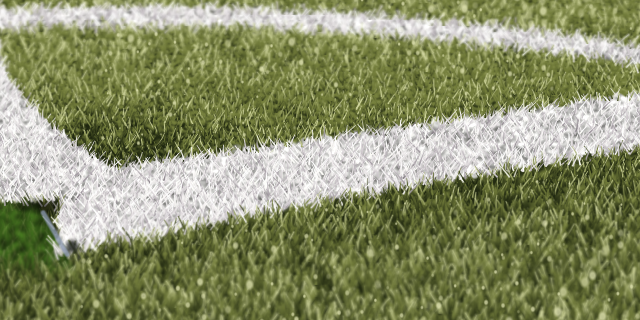
Reproduce this texture procedurally as a Shadertoy shader.

```glsl
// Sunlit artificial turf with white painted lines, seen low with shallow focus.
vec2 hash2(vec2 p) {
    vec3 q = fract(p.xyx * vec3(0.1031, 0.1030, 0.0973));
    q += dot(q, q.yzx + 33.33);
    return fract((q.xx + q.yz) * q.zy);
}

float gradientDot(vec2 cell, vec2 offset) {
    return dot(hash2(cell + 71.0) * 2.0 - 1.0, offset);
}

float gradientNoise(vec2 p) {
    vec2 i = floor(p), f = fract(p), e = vec2(1, 0);
    vec2 u = f * f * f * (f * (f * 6.0 - 15.0) + 10.0);
    return mix(mix(gradientDot(i, f), gradientDot(i + e, f - e), u.x),
               mix(gradientDot(i + e.yx, f - e.yx), gradientDot(i + 1.0, f - 1.0), u.x), u.y);
}

// Positive inside the painted lines
float paintField(vec2 p) {
    float arc = 0.031 - abs(p.y - 0.948 + 0.05 * (p.x - 0.45) * (p.x - 0.45));
    float sideEdge = 0.34 * pow(max(0.86 - p.y, 0.0) / 0.37, 1.7) - 0.008;
    float side = min(sideEdge - p.x, p.y - 0.375);
    float lower = p.y - 0.165 - 0.22 * p.x + 0.017 * p.x * p.x;
    float front = min(min(0.43 + 0.14 * p.x - p.y, lower), p.x - 0.18);
    return max(arc, max(side, front));
}

float focusBlur(vec2 p) {
    float away = abs(p.y - 0.47 - 0.06 * p.x);
    return 0.0008 + 0.4 / iResolution.y + 0.009 * smoothstep(0.08, 0.45, away);
}

vec3 grassColor(float light) {
    vec3 c = mix(vec3(0.12, 0.15, 0.06), vec3(0.45, 0.49, 0.23), smoothstep(-0.05, 0.55, light));
    return mix(c, vec3(0.82, 0.84, 0.62), smoothstep(0.5, 1.15, light));
}

// Broad light across the field, with shade beside the near line
float grassLight(vec2 p) {
    float light = mix(0.33, 0.54, smoothstep(0.42, 0.8, p.y));
    light -= 0.16 * smoothstep(0.17, 0.0, length((p - vec2(0.38, 0.53)) * vec2(0.5, 1.0)));
    light -= 0.12 * smoothstep(0.5, 0.0, length(p));
    return light + 0.22 * gradientNoise(p * vec2(9, 13));
}

// Cover of the low mat left of its seam
float matCover(vec2 p) {
    float seam = p.x - 0.135 - 0.58 * (0.335 - p.y);
    return smoothstep(0.01, -0.01, seam) * smoothstep(0.08, 0.2, p.y) * smoothstep(0.4, 0.33, p.y);
}

vec3 ground(vec2 p, float blur) {
    float grain = gradientNoise(p * mix(vec2(30, 36), vec2(60, 80), step(0.5, p.y)));
    vec3 c = grassColor(grassLight(p) - 0.08 + 0.6 * grain);
    vec3 matColor = vec3(0.20, 0.34, 0.09) * (1.0 + 0.9 * gradientNoise(p * 35.0));
    c = mix(c, matColor, matCover(p));
    float edge = paintField(p) + 0.03 * gradientNoise(p * 32.0);
    float gaps = gradientNoise(p * vec2(55, 70)) + 0.7 * gradientNoise(p * vec2(12, 20));
    vec3 paint = vec3(0.78, 0.78, 0.77) + 0.5 * gaps;
    return mix(c, paint, smoothstep(-blur - 0.006, blur + 0.006, edge));
}

// Rows of blades, painted from far to near
vec3 drawBlades(vec3 c, vec2 p, float blur) {
    vec2 cell = vec2(0.025, 0.018), home = floor(p / cell);
    for (int row = 0; row < 5; row++)
    for (int col = -2; col <= 2; col++)
    for (int k = 0; k < 3; k++) {
        vec2 seed = home + vec2(col, -row) + float(k) * 137.0 + 300.0;
        vec2 r = hash2(seed), s = hash2(seed + 411.0), tint = hash2(seed + 83.0);
        vec2 root = (home + vec2(col, -row) + r) * cell;
        float height = mix(0.062, 0.024, clamp(root.y, 0.0, 1.0)) * (0.4 + 0.6 * s.x);
        float painted = smoothstep(-0.003, 0.003,
            paintField(root + vec2(0.0, 0.35 * height)) + 0.035 * (r.y - 0.5));
        vec2 stem = height * vec2((s.y - 0.45) * mix(1.5, 2.2, painted), 1.0);
        vec2 rel = p - root;
        float t = clamp(dot(rel, stem) / dot(stem, stem), 0.0, 1.0);
        rel.x -= 0.5 * height * t * (1.0 - t) * (r.x - 0.5);
        float width = mix(0.0034, 0.0019, root.y) * (1.0 - 0.7 * t);
        float cover = 1.0 - smoothstep(width - blur, width + blur, length(rel - stem * t));
        float light = grassLight(root) - 0.36 + 0.95 * tint.x * tint.x + 0.3 * t;
        float shade = 0.55 + 0.52 * pow(tint.x, 0.4) + 0.12 * (t - 0.4);
        vec3 white = vec3(0.97, 0.97, 0.95) * shade + vec3(0.02, -0.01, 0.03) * (1.0 - tint.x);
        float bare = matCover(root) * (1.0 - painted);
        c = mix(c, mix(grassColor(light), min(white, 1.0), painted), cover * (1.0 - 0.9 * bare));
    }
    return c;
}

// Out-of-focus glints on the blade tips
vec3 addGlints(vec3 c, vec2 p, float blur) {
    vec2 cell = vec2(0.04, mix(0.05, 0.028, step(0.5, p.y))), home = floor(p / cell);
    float onGrass = smoothstep(0.01, -0.02, paintField(p)) * smoothstep(0.1, 0.35, p.x);
    for (int j = -1; j <= 1; j++)
    for (int i = -1; i <= 1; i++) {
        vec2 id = home + vec2(i, j), r = hash2(id + 900.0), s = hash2(id + 517.0);
        float radius = (0.002 + blur) * (0.25 + 0.9 * s.x * s.x);
        float d = length((p - (id + r) * cell) * vec2(1.0, 0.8));
        float disc = 1.0 - smoothstep(radius * 0.4, radius + 0.003, d);
        c = mix(c, vec3(0.88, 0.89, 0.70), disc * smoothstep(0.4, 1.0, s.y) * 0.75 * onGrass);
    }
    return c;
}

void mainImage(out vec4 fragColor, in vec2 fragCoord) {
    vec2 p = fragCoord / iResolution.y;
    float blur = focusBlur(p);
    vec3 c = addGlints(drawBlades(ground(p, blur), p, blur), p, blur);
    // Shadow under the line's end, then the seam
    float hollow = length((p - vec2(0.13, 0.355)) * vec2(0.4, 1.6));
    c *= 1.0 - 0.6 * smoothstep(0.05, 0.0, hollow) * smoothstep(0.02, -0.01, paintField(p));
    vec2 along = vec2(0.075, -0.13), rel = p - vec2(0.135, 0.335);
    float seam = length(rel - along * clamp(dot(rel, along) / dot(along, along), 0.0, 1.0));
    c = mix(c, vec3(0.10, 0.12, 0.10), 0.75 * smoothstep(0.03, 0.008, length(p - vec2(0.225, 0.23))));
    c = mix(c, vec3(0.55, 0.60, 0.70), 0.75 * smoothstep(0.012, 0.003, seam));
    fragColor = vec4(clamp(c, 0.0, 1.0), 1.0);
}
```
